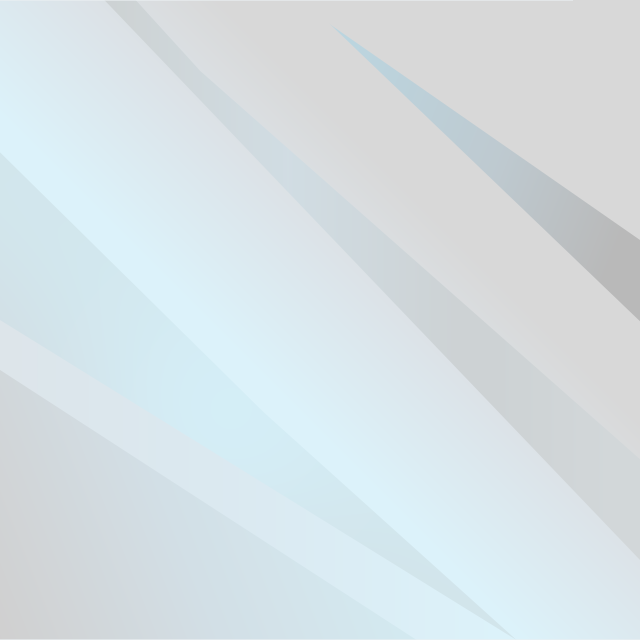
Give the GLSL for this background, as a three.js fragment shader.

```glsl
// Pale folded-paper backdrop: a soft diagonal sheen crossed by long slanted bands.
// Each band is cut from half planes with smooth edges, then filled with its own
// gradient and painted over the layers below.
varying vec2 vUv;

// Coverage of the area under the line running from a (left) to b (right).
float below(vec2 p, vec2 a, vec2 b) {
  vec2 up = normalize(vec2(a.y - b.y, b.x - a.x));
  return 1.0 - smoothstep(-0.001, 0.001, dot(p - a, up));
}

// Gradient through three colours at stops t0 < t1 < t2.
vec3 ramp(float t, float t0, float t1, float t2, vec3 c0, vec3 c1, vec3 c2) {
  vec3 c = mix(c0, c1, clamp((t - t0) / (t1 - t0), 0.0, 1.0));
  return mix(c, c2, clamp((t - t1) / (t2 - t1), 0.0, 1.0));
}

void main() {
  vec2 p = vUv;
  vec3 ice = vec3(0.863, 0.949, 0.980);
  vec3 mist = vec3(0.863, 0.890, 0.910);
  vec3 silver = vec3(0.847);

  // Diagonal sheen, icy in the lower left and silver in the upper right
  vec3 color = ramp(p.x + p.y, 0.82, 1.12, 1.34, ice, mist, silver);

  // Long shaded fold across the middle
  float foldTop = max(below(p, vec2(0.212, 1.0), vec2(0.313, 0.889)),
                      below(p, vec2(0.313, 0.889), vec2(1.0, 0.2825)));
  float fold = foldTop * (1.0 - below(p, vec2(0.163, 1.0), vec2(1.0, 0.125)));
  vec3 foldColor = ramp(p.x, 0.18, 0.45, 0.72,
                        vec3(0.805, 0.825, 0.830),
                        vec3(0.818, 0.865, 0.890),
                        vec3(0.802, 0.822, 0.830));
  foldColor += 0.022 * smoothstep(0.72, 1.0, p.x);
  color = mix(color, foldColor, fold);

  // Sharp blue to grey shard on the right
  vec2 tip = vec2(0.517, 0.961);
  float shard = below(p, tip, vec2(1.0, 0.625))
              * (1.0 - below(p, tip, vec2(1.0, 0.498)));
  vec3 shardColor = ramp(p.x - 0.4 * p.y, 0.18, 0.48, 0.72,
                         vec3(0.735, 0.835, 0.875),
                         vec3(0.745, 0.790, 0.815),
                         vec3(0.725));
  color = mix(color, shardColor, shard);

  // Lower wedge with a cool glow near its centre
  float wedge = max(below(p, vec2(0.0, 0.762), vec2(0.413, 0.355)),
                    below(p, vec2(0.413, 0.355), vec2(0.807, 0.0)));
  vec3 wedgeColor = mix(vec3(0.823, 0.865, 0.888), vec3(0.823, 0.902, 0.927),
                        smoothstep(0.38, 0.72, p.y + 0.8 * p.x));
  float glow = exp(-18.0 * dot(p - vec2(0.36, 0.36), p - vec2(0.36, 0.36)));
  wedgeColor = mix(wedgeColor, vec3(0.833, 0.932, 0.966), glow);
  color = mix(color, wedgeColor, wedge);

  // Light strip under the wedge
  float strip = below(p, vec2(0.0, 0.5), vec2(0.807, 0.0));
  vec3 stripColor = ramp(p.x, 0.0, 0.4, 0.78,
                         vec3(0.866, 0.897, 0.917),
                         vec3(0.857, 0.917, 0.947), ice);
  color = mix(color, stripColor, strip);

  // Shaded corner, warm grey turning blue to the right
  float corner = below(p, vec2(0.0, 0.422), vec2(0.651, 0.0));
  vec3 cornerColor = ramp(p.x + 0.4 * p.y, 0.0, 0.34, 0.64,
                          vec3(0.815, 0.813, 0.813),
                          vec3(0.825, 0.873, 0.900),
                          vec3(0.827, 0.915, 0.942));
  color = mix(color, cornerColor, corner);

  // Faint hairlines along the top and bottom borders
  float hairline = step(0.9985, p.y) * step(p.x, 0.895) + step(p.y, 0.0015);
  color = mix(color, vec3(0.92, 0.94, 0.95), 0.6 * hairline);

  gl_FragColor = vec4(color, 1.0);
}
```
